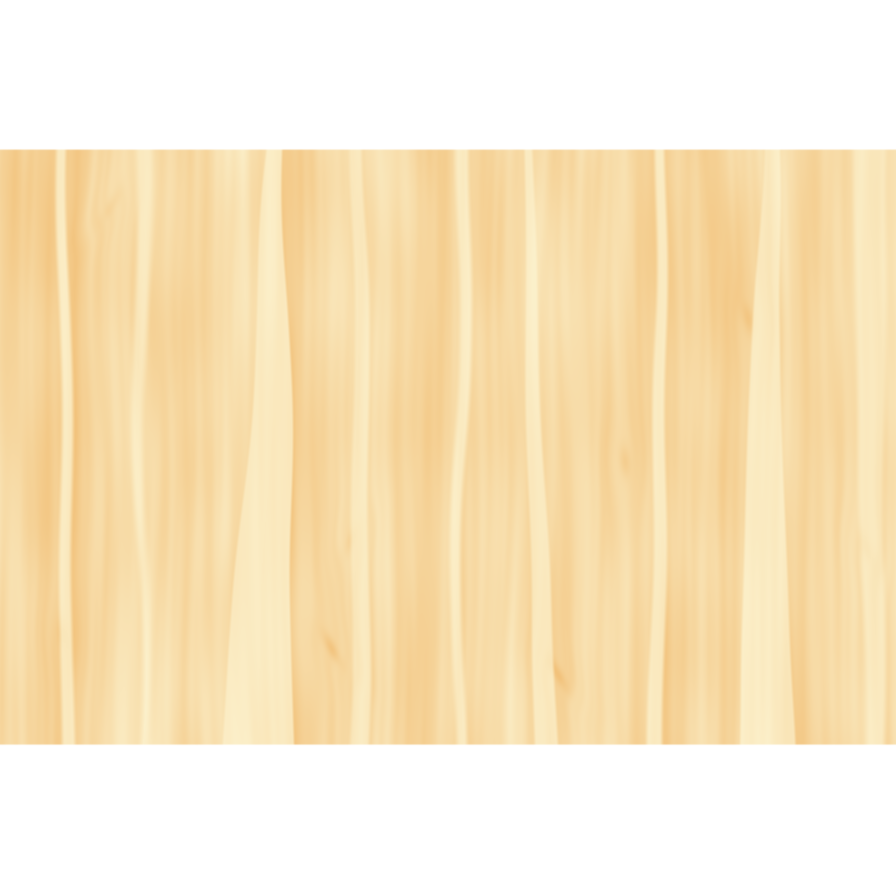
Write a three.js fragment shader that draws this texture.

```glsl
varying vec2 vUv;

const vec3 WHITE = vec3(1.0);
const vec3 SAPWOOD = vec3(0.985, 0.935, 0.785);
const vec3 AMBER = vec3(0.95, 0.77, 0.50);
const float PANEL_BOTTOM = 0.169;
const float PANEL_TOP = 0.833;
const int STREAKS = 9;
const int KNOTS = 8;

vec2 hash2(vec2 p) {
  vec3 q = fract(p.xyx * vec3(0.1031, 0.1030, 0.0973));
  q += dot(q, q.yzx + 33.33);
  return fract((q.xx + q.yz) * q.zy);
}

float cornerSlope(vec2 cell, vec2 offset) {
  float angle = 6.2832 * hash2(cell).x;
  return dot(vec2(cos(angle), sin(angle)), offset);
}

// Gradient noise, roughly -0.7 to 0.7
float gradientNoise(vec2 p) {
  vec2 i = floor(p);
  vec2 f = p - i;
  vec2 u = f * f * f * (f * (f * 6.0 - 15.0) + 10.0);
  vec2 e = vec2(1.0, 0.0);
  float low = mix(cornerSlope(i, f), cornerSlope(i + e.xy, f - e.xy), u.x);
  float high = mix(cornerSlope(i + e.yx, f - e.yx), cornerSlope(i + e.xx, f - e.xx), u.x);
  return mix(low, high, u.y);
}

// Knots: x is the sideways bend of the grain, y the darkening
vec2 knots(vec2 p) {
  vec2 result = vec2(0.0);
  for (int i = 0; i < KNOTS; i++) {
    float id = float(i);
    vec2 rnd = hash2(vec2(id * 3.0 + 2.0, 41.0));
    vec2 center = vec2((id + rnd.x) / float(KNOTS), mix(0.2, 0.78, rnd.y));
    vec2 d = p - center;
    d.x += (rnd.x - 0.5) * d.y + 8.0 * (rnd.y - 0.5) * d.y * d.y;
    vec2 halo = d / vec2(0.022, 0.045);
    vec2 core = d / vec2(0.006, 0.017);
    result.x -= 0.55 * d.x * exp(-dot(halo, halo));
    result.y += mix(0.15, 0.40, rnd.x) * exp(-dot(core, core));
  }
  return result;
}

// Pale streaks: x is their coverage, y the dark seam along one side
vec2 sapStreaks(vec2 p) {
  vec2 result = vec2(0.0);
  float rise = p.y - 0.5;
  for (int i = 0; i < STREAKS; i++) {
    float id = float(i);
    vec2 place = hash2(vec2(id + 5.0, 17.0));
    vec2 form = hash2(vec2(id + 5.0, 83.0));
    float center = (id + 0.2 + 0.6 * place.x) / float(STREAKS);
    center += (place.y - 0.5) * 0.06 * rise;
    center += 0.016 * gradientNoise(vec2(id * 7.1 + 0.37, p.y * 3.2));
    float halfWidth = mix(0.006, 0.030, form.x * form.x);
    halfWidth *= 1.0 + 4.0 * (form.y - 0.5) * rise;
    float d = abs(p.x - center) - halfWidth;
    float softness = mix(0.002, 0.005, form.y);
    float seamSide = step(0.0, (p.x - center) * (place.x - 0.5));
    float seam = seamSide * place.y * exp(-max(d, 0.0) * 90.0);
    result.x = max(result.x, 1.0 - smoothstep(-softness, softness, d));
    result.y = max(result.y, seam);
  }
  return result;
}

// Wood tone from pale (0) to amber (1)
float woodTone(vec2 p) {
  vec2 knot = knots(p);
  vec2 streak = sapStreaks(p);
  vec2 g = p + vec2(knot.x + 0.014 * gradientNoise(p * vec2(5.0, 2.6)), 0.0);
  float bands = gradientNoise(g * vec2(12.0, 0.9) + 3.7);
  float grain = gradientNoise(g * vec2(36.0, 1.7) + 11.3);
  float fibre = gradientNoise(g * vec2(98.0, 3.3) + 23.1);
  float clouds = gradientNoise(g * vec2(14.0, 7.0) + 31.9);
  float heart = 0.48 + 0.55 * bands + 0.35 * grain + 0.24 * fibre + 0.20 * clouds;
  heart += 0.32 * streak.y + 0.14 * (0.5 - p.y);
  float sap = 0.08 + 0.16 * grain + 0.14 * fibre + 0.05 * clouds;
  return mix(heart, sap, streak.x * 0.95) + knot.y * (1.0 - 0.7 * streak.x);
}

float panelMask(float y, float bottom, float top, float blur) {
  return smoothstep(bottom - blur, bottom + blur, y)
    * (1.0 - smoothstep(top - blur, top + blur, y));
}

void main() {
  float tone = clamp(woodTone(vUv), -0.03, 1.15);
  vec3 wood = mix(SAPWOOD, AMBER, tone);
  float panel = panelMask(vUv.y, PANEL_BOTTOM, PANEL_TOP, 0.0015);
  gl_FragColor = vec4(mix(WHITE, wood, panel), 1.0);
}
```
